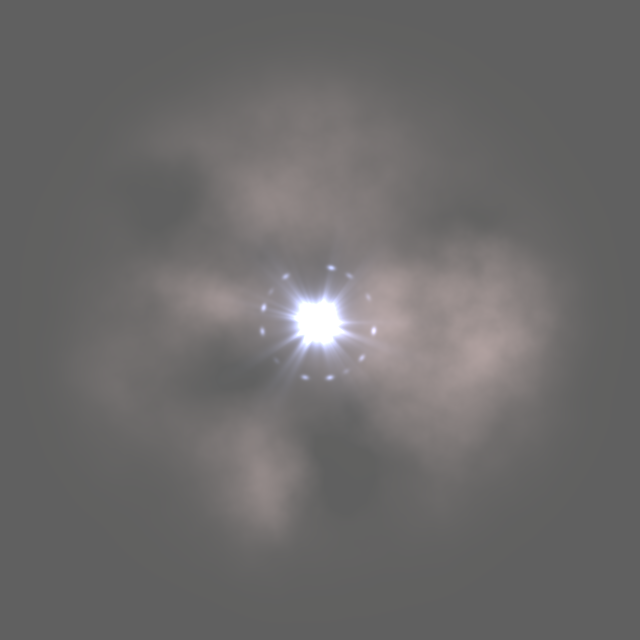
Give the GLSL for this background, as a WebGL 1 fragment shader.

```glsl
precision highp float;
// A brilliant blue-white star inside a faint, pinkish cloud on flat grey.
// Soft ellipses, bent and mottled by value noise, lay out the cloud;
// the star adds a core, angular-noise rays and a ring of small glints.

uniform vec2 u_resolution;

const float TAU = 6.283185;
const vec3 BACKDROP = vec3(0.378, 0.378, 0.376);
const vec3 DUST = vec3(0.270, 0.218, 0.215);
const vec3 STARLIGHT = vec3(0.58, 0.66, 1.0);
const vec2 STAR_CENTER = vec2(-0.003, -0.004);
const float RING_RADIUS = 0.088;

float hash(vec2 p) {
  vec3 q = fract(vec3(p.xyx) * 0.1031);
  q += dot(q, q.yzx + 33.33);
  return fract((q.x + q.y) * q.z);
}

float noise(vec2 p) {
  vec2 cell = floor(p);
  vec2 f = fract(p);
  f = f * f * (3.0 - 2.0 * f);
  float low = mix(hash(cell), hash(cell + vec2(1.0, 0.0)), f.x);
  float high = mix(hash(cell + vec2(0.0, 1.0)), hash(cell + 1.0), f.x);
  return mix(low, high, f.y);
}

float fbm(vec2 p) {
  float sum = 0.0;
  float amplitude = 0.5;
  for (int i = 0; i < 5; i++) {
    sum += amplitude * noise(p);
    p = mat2(1.6, 1.2, -1.2, 1.6) * p + 7.3;
    amplitude *= 0.5;
  }
  return sum;
}

// Soft ellipse with a peak of one
float puff(vec2 p, vec2 center, vec2 radius) {
  vec2 d = (p - center) / radius;
  return exp(-dot(d, d));
}

float cloudDensity(vec2 p) {
  vec2 bend = vec2(fbm(p * 8.0 + 20.0), fbm(p * 8.0 + 51.0)) - 0.48;
  vec2 q = p + 0.11 * bend;

  // Bright banks
  float d = 0.24 * puff(q, vec2(0.0, 0.02), vec2(0.36));
  d += 0.66 * puff(q, vec2(0.14, -0.01), vec2(0.13, 0.12));
  d += 0.46 * puff(q, vec2(0.28, -0.02), vec2(0.10, 0.13));
  d += 0.58 * puff(q, vec2(-0.17, 0.045), vec2(0.11, 0.055));
  d += 0.36 * puff(q, vec2(-0.05, 0.20), vec2(0.13, 0.08));
  d += 0.20 * puff(q, vec2(0.02, 0.34), vec2(0.18, 0.09));
  d += 0.48 * puff(q, vec2(-0.10, -0.26), vec2(0.065, 0.11));
  d += 0.20 * puff(q, vec2(-0.32, -0.09), vec2(0.11, 0.09));
  d += 0.16 * puff(q, vec2(-0.22, 0.30), vec2(0.10, 0.06));
  d += 0.26 * puff(q, vec2(0.19, -0.17), vec2(0.13, 0.09));

  // Dark hollows
  d -= 0.34 * puff(q, vec2(0.05, -0.20), vec2(0.08, 0.09));
  d -= 0.26 * puff(q, vec2(0.24, 0.13), vec2(0.08, 0.05));
  d -= 0.22 * puff(q, vec2(-0.22, 0.20), vec2(0.09, 0.06));
  d -= 0.30 * puff(q, vec2(-0.13, -0.09), vec2(0.08, 0.05));

  float mottle = 0.45 + 1.15 * fbm(p * 11.0 + 4.0);
  float fade = 1.0 - smoothstep(0.28, 0.50, length(p));
  return max(d, 0.0) * mottle * fade;
}

// Noise around a circle, joined seamlessly at the ends
float angularNoise(float turn, float count, float seed) {
  float x = fract(turn) * count;
  float cell = floor(x);
  float a = hash(vec2(cell, seed));
  float b = hash(vec2(mod(cell + 1.0, count), seed));
  return mix(a, b, smoothstep(0.0, 1.0, x - cell));
}

float starGlow(vec2 p) {
  float r = length(p);
  float turn = atan(p.y, p.x + 1e-6) / TAU;
  float wide = angularNoise(turn, 34.0, 3.0);
  float fine = angularNoise(turn, 83.0, 11.0);
  float rays = wide * wide * (0.35 + 0.65 * fine);
  float edge = r / (0.025 + 0.007 * wide);
  float core = 2.3 * exp(-edge * edge);
  float halo = 0.42 * exp(-r / 0.032);
  return core + halo + 0.85 * rays * exp(-r / 0.042);
}

// Uneven ring of glints, stretched along the circle
float glintRing(vec2 p) {
  float sum = 0.0;
  for (int i = 0; i < 13; i++) {
    float k = float(i);
    float sway = 8.0 * cos(TAU * (k - 1.2) / 5.4);
    float angle = radians(75.0 - 26.5 * k + sway);
    vec2 outward = vec2(cos(angle), sin(angle));
    vec2 d = p - RING_RADIUS * outward;
    vec2 local = vec2(dot(d, outward), dot(d, vec2(-outward.y, outward.x)));
    float strength = 0.5 + 0.35 * cos(TAU * k / 3.2);
    sum += strength * puff(local, vec2(0.0), vec2(0.0038, 0.0058));
  }
  return sum;
}

void main() {
  vec2 p = (gl_FragCoord.xy - 0.5 * u_resolution) / min(u_resolution.x, u_resolution.y);
  vec2 starPoint = p - STAR_CENTER;
  vec3 color = BACKDROP + DUST * cloudDensity(p);
  color += STARLIGHT * (starGlow(starPoint) + 0.65 * glintRing(starPoint));
  gl_FragColor = vec4(clamp(color, 0.0, 1.0), 1.0);
}
```
